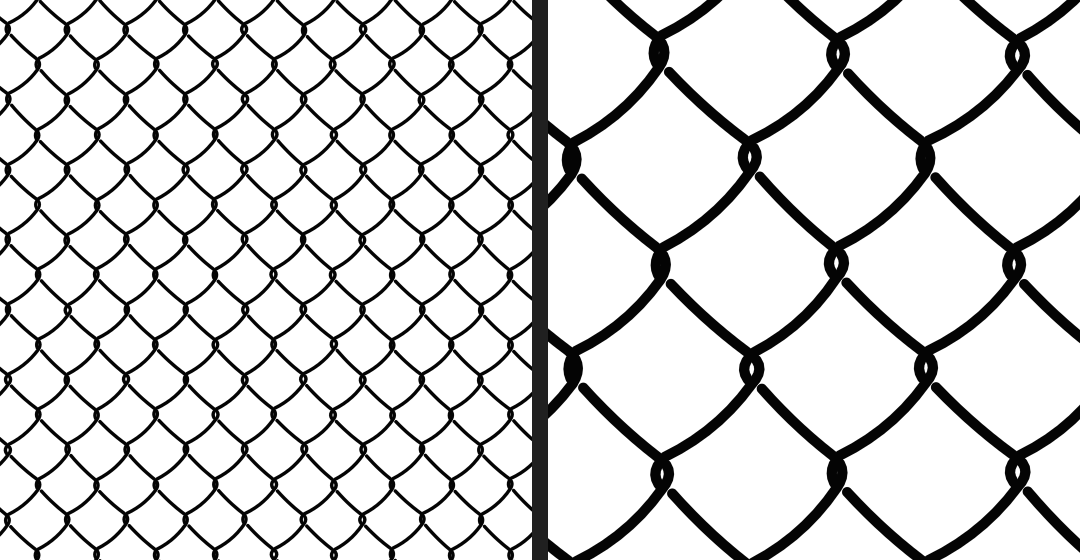
Left, the full canvas; right, a detail of the centre.
Write a WebGL 2 fragment shader that draws this pattern.

```glsl
#version 300 es
precision highp float;

uniform vec2 u_resolution;
out vec4 outColor;

// 9 x 8 repeats, two knots in each; ids count half repeats
const vec2 KNOTS = vec2(18.0, 16.0);
const vec2 STEP = vec2(0.4215, 0.5);

vec2 hash22(vec2 id) {
    id = mod(id, KNOTS);
    return fract(sin(vec2(dot(id, vec2(12.7, 31.1)), dot(id, vec2(26.9, 18.3)))) * 4375.85);
}

vec2 jitter(vec2 id) {
    return (hash22(id) - 0.5) * 0.02;
}

float segmentDistance(vec2 p, vec2 a, vec2 b) {
    vec2 ab = b - a;
    return length(p - a - ab * clamp(dot(p - a, ab) / dot(ab, ab), 0.0, 1.0));
}

// Distance to a quadratic curve, walked in short segments
float curveDistance(vec2 p, vec2 a, vec2 control, vec2 b) {
    float d = 1e3;
    vec2 from = a;
    for (int i = 1; i <= 7; i++) {
        float t = float(i) / 7.0;
        vec2 to = mix(mix(a, control, t), mix(control, b, t), t);
        d = min(d, segmentDistance(p, from, to));
        from = to;
    }
    return d;
}

// Twisted strands of one knot; a wider bulge opens a small eye
float knotDistance(vec2 p, vec2 id) {
    float column = mod(id.x, KNOTS.x) / KNOTS.x;
    float chance = 0.1 + 0.6 * smoothstep(0.3, 1.0, cos(6.28319 * (column - 0.54)));
    vec2 rnd = hash22(id + vec2(5.0, 3.0));
    float bulge = rnd.x < chance ? mix(0.066, 0.08, rnd.y) : mix(0.046, 0.054, rnd.y);
    float right = curveDistance(p, vec2(-0.02, 0.075), vec2(bulge + 0.01, 0.01), vec2(0.0, -0.08));
    float left = curveDistance(p, vec2(0.015, 0.075), vec2(-bulge, 0.0), vec2(0.0, -0.075));
    return min(left, right);
}

// Two wires that hang from a knot to its lower neighbours
float wireDistance(vec2 p, vec2 id) {
    vec2 here = jitter(id);
    vec2 lowerLeft = -STEP + jitter(id - 1.0) - here;
    vec2 lowerRight = vec2(STEP.x, -STEP.y) + jitter(id + vec2(1.0, -1.0)) - here;

    vec2 a = vec2(0.0, -0.08);
    vec2 b = lowerLeft + vec2(0.015, 0.075);
    float d = curveDistance(p, a, 0.5 * (a + b) + vec2(0.045, -0.05), b);

    // Starts just clear of the knot, leaving a sliver of light
    a = vec2(0.05, -0.1);
    b = lowerRight + vec2(-0.02, 0.075);
    return min(d, curveDistance(p, a, 0.5 * (a + b) + vec2(-0.01, -0.02), b));
}

void main() {
    vec2 grid = gl_FragCoord.xy / u_resolution * KNOTS - vec2(0.27, 1.17);
    vec2 base = floor(grid);

    // Nearby knots sit where the id sum is even
    float d = 1e3;
    for (int y = 0; y <= 2; y++) {
        for (int x = -1; x <= 2; x++) {
            vec2 id = base + vec2(x, y);
            if (mod(id.x + id.y, 2.0) > 0.5) continue;
            vec2 p = (grid - id) * STEP - jitter(id);
            d = min(d, min(knotDistance(p, id), wireDistance(p, id)));
        }
    }

    // Flat black wire with smooth edges
    float pixel = 8.0 / u_resolution.y;
    float wire = 1.0 - smoothstep(-0.65, 0.65, (d - 0.0245) / pixel);
    vec3 paper = vec3(1.0);
    vec3 black = vec3(0.015);
    outColor = vec4(mix(paper, black, wire), 1.0);
}
```
